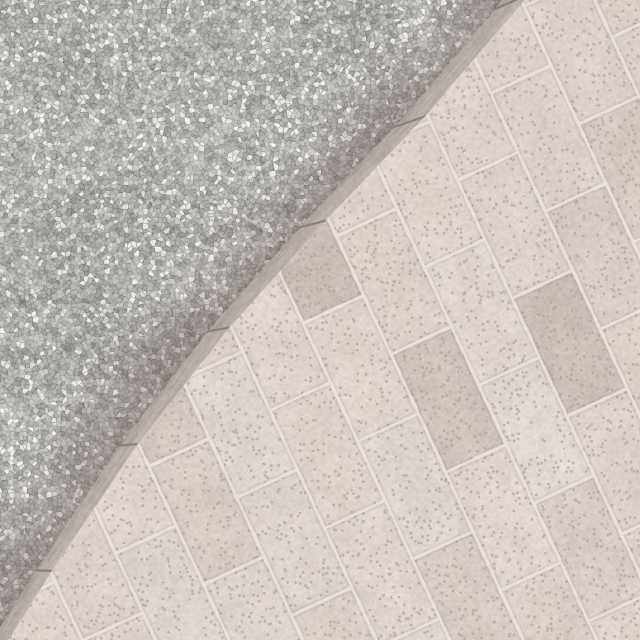
Write a Shadertoy shader that draws this texture.

```glsl
// Pale running-bond paving beside speckled asphalt, divided by a curved stone curb.

// Lengths are fractions of the canvas height, measured from the top left.
const vec2 PAVER_AXIS = vec2(0.420, 0.907);
const vec2 PAVER_SIZE = vec2(0.2031, 0.1042);   // along, across
const vec2 PAVER_ORIGIN = vec2(0.048, 0.009);
const float GROUT_HALF = 0.0025;
const float SPECK_SCALE = 120.0;
const float GRAIN_SCALE = 135.0;
const float DIRT_REACH = 0.14;
const float CURB_WIDTH_TOP = 0.034;
const float CURB_WIDTH_BOTTOM = 0.024;

const vec3 PAVER_LIGHT = vec3(0.890, 0.853, 0.833);
const vec3 PAVER_WARM = vec3(0.868, 0.822, 0.783);
const vec3 PAVER_DARK = vec3(0.785, 0.735, 0.702);
const vec3 SPECK = vec3(0.67, 0.63, 0.61);
const vec3 GROUT = vec3(0.912, 0.882, 0.868);
const vec3 ASPHALT = vec3(0.690, 0.684, 0.670);
const vec3 DIRT = vec3(0.590, 0.555, 0.540);
const vec3 CURB = vec3(0.690, 0.653, 0.630);
const vec3 SEAM = vec3(0.47, 0.43, 0.41);

// Ends of the straight curb stones on the paving side
const int KNOTS = 7;
const vec2 CURB_KNOT[KNOTS] = vec2[](
    vec2(0.828, -0.010), vec2(0.664, 0.182), vec2(0.508, 0.345), vec2(0.358, 0.512),
    vec2(0.215, 0.694), vec2(0.081, 0.892), vec2(-0.012, 1.040));

// Weathered pavers: column, row, strength
const int STAINS = 9;
const vec3 STAINED[STAINS] = vec3[](
    vec3(2, 2, 0.9), vec3(3, 5, 0.9), vec3(3, 3, 0.7), vec3(5, 2, 0.5), vec3(3, 6, 0.45),
    vec3(2, 7, 0.45), vec3(2, -1, 0.55), vec3(3, -1, 0.4), vec3(5, 4, 0.4));

float hash(vec2 p) {
    vec3 q = fract(p.xyx * 0.1031);
    q += dot(q, q.yzx + 33.33);
    return fract((q.x + q.y) * q.z);
}

float noise(vec2 p) {
    vec2 i = floor(p), f = fract(p);
    f = f * f * (3.0 - 2.0 * f);
    return mix(mix(hash(i), hash(i + vec2(1, 0)), f.x),
               mix(hash(i + vec2(0, 1)), hash(i + 1.0), f.x), f.y);
}

float fbm(vec2 p) {
    float sum = 0.0, amp = 0.5;
    for (int i = 0; i < 4; i++) {
        sum += amp * noise(p);
        p = mat2(1.6, 1.2, -1.2, 1.6) * p + 7.3;
        amp *= 0.5;
    }
    return sum / 0.9375;
}

// Nearest scattered point: distance, gap to the second nearest, random id
vec3 grains(vec2 p) {
    vec2 cell = floor(p);
    float first = 9.0, second = 9.0, id = 0.0;
    for (int y = -1; y <= 1; y++)
    for (int x = -1; x <= 1; x++) {
        vec2 c = cell + vec2(x, y);
        float d = length(c + vec2(hash(c), hash(c + 57.0)) - p);
        if (d < first) { second = first; first = d; id = hash(c + 113.0); }
        else second = min(second, d);
    }
    return vec3(first, second - first, id);
}

vec3 paving(vec2 q, float px) {
    vec2 along = vec2(dot(q, PAVER_AXIS), dot(q, vec2(PAVER_AXIS.y, -PAVER_AXIS.x)));
    vec2 g = (along - PAVER_ORIGIN) / PAVER_SIZE;
    float row = floor(g.y);
    g.x -= 0.5 * mod(row, 2.0);
    vec2 id = vec2(floor(g.x), row);
    vec2 inset = (0.5 - abs(fract(g) - 0.5)) * PAVER_SIZE;
    float edge = min(inset.x, inset.y) + 0.0016 * (noise(q * 90.0) - 0.5);

    // Tone of each stone
    float stain = 0.22 * hash(id + 31.0);
    for (int i = 0; i < STAINS; i++)
        if (distance(id, STAINED[i].xy) < 0.5) stain = STAINED[i].z;
    vec3 col = mix(PAVER_LIGHT, PAVER_WARM, 0.65 * hash(id + 9.0));
    col = mix(col, PAVER_DARK, stain);

    // Mottling, mineral specks and fine grit
    col += 0.07 * (fbm(q * 26.0 + id * 3.0) - 0.5) + 0.055 * (noise(q * 230.0) - 0.5);
    vec3 s = grains(q * SPECK_SCALE);
    float dot1 = 1.0 - smoothstep(0.12, 0.40, s.x);
    col = mix(col, SPECK, 0.65 * dot1 * step(0.68, s.z));

    // Worn rim and pale grout
    col *= 1.0 - 0.07 * (1.0 - smoothstep(GROUT_HALF, GROUT_HALF + 0.005, edge));
    return mix(GROUT, col, smoothstep(GROUT_HALF - px, GROUT_HALF + px, edge));
}

vec3 asphalt(vec2 q, float gap) {
    float patches = fbm(q * 9.0);
    float dirt = 1.0 - smoothstep(0.0, DIRT_REACH, gap + 0.10 * (patches - 0.5));
    vec3 s = grains(q * GRAIN_SCALE);
    float chip = smoothstep(0.0, 0.35, s.y);
    float tone = 0.19 * (s.z - 0.5) + 0.09 * (chip - 0.6) + 0.10 * step(0.86, s.z) * chip;
    tone += 0.12 * (noise(q * 260.0) - 0.5) + 0.10 * (patches - 0.5);
    float crack = 1.0 - smoothstep(0.0, 0.02, abs(fbm(q * 7.0 + 4.0) - 0.5));
    tone -= 0.07 * crack * smoothstep(0.5, 0.7, noise(q * 12.0));
    return mix(ASPHALT, DIRT, 0.85 * dirt) + tone * mix(1.0, 0.7, dirt);
}

void mainImage(out vec4 fragColor, in vec2 fragCoord) {
    float px = 1.0 / iResolution.y;
    vec2 q = vec2(fragCoord.x, iResolution.y - fragCoord.y) * px;

    // Curb line and the seams between its stones
    float edgeX = CURB_KNOT[0].x, seam = 1.0, slope = mix(0.45, -0.1, q.y);
    for (int i = 0; i < KNOTS - 1; i++) {
        vec2 a = CURB_KNOT[i], b = CURB_KNOT[i + 1];
        if (q.y >= a.y) edgeX = mix(a.x, b.x, (q.y - a.y) / (b.y - a.y));
        seam = min(seam, abs(q.y - a.y - slope * (a.x - q.x)));
    }
    float side = q.x - edgeX;
    float width = mix(CURB_WIDTH_TOP, CURB_WIDTH_BOTTOM, q.y);
    float across = side + width;

    // Curb face with lengthwise streaks
    vec3 curb = CURB + 0.07 * (noise(vec2(side * 330.0, q.y * 45.0)) - 0.5);
    curb += 0.04 * (noise(q * 220.0) - 0.5) + 0.035 * smoothstep(0.0, width, across);
    curb = mix(SEAM, curb, 0.3 + 0.7 * smoothstep(0.0005, 0.0015 + px, seam));

    vec3 ground = asphalt(q, max(-across, 0.0));
    ground *= 1.0 - 0.08 * smoothstep(-0.012, 0.0, across);
    vec3 col = mix(ground, curb, smoothstep(-1.5 * px, 1.5 * px, across + 0.003 * (noise(q * 120.0) - 0.5)));
    col = mix(col, paving(q, px), smoothstep(-px, px, side));
    fragColor = vec4(clamp(col, 0.0, 1.0), 1.0);
}
```
